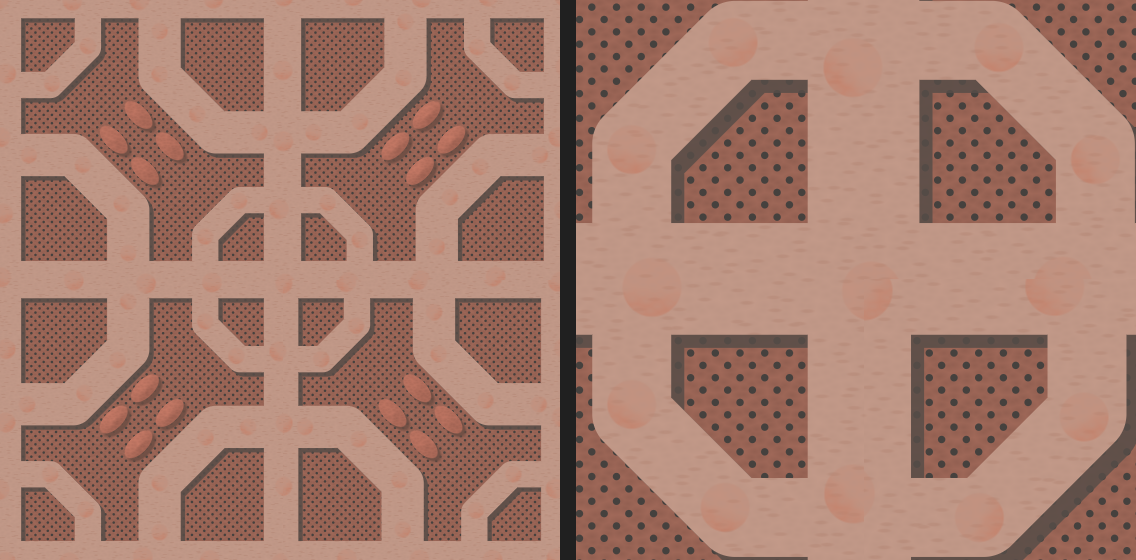
Left, the full canvas; right, a detail of the centre.
A WebGL 1 fragment shader for this pattern:

```glsl
precision highp float;
// Riveted clay lattice of chamfered rings over a perforated mesh, with four seeds in every panel.

uniform vec2 u_resolution;

const float BAR = 0.0665;      // half width of the straight bars
const float CHAMFER = 0.78;    // how far ring corners reach outward
const vec2 TO_LIGHT = vec2(-0.0156, 0.0156);

float hash(vec2 p) {
  return fract(sin(dot(p, vec2(127.1, 311.7))) * 4375.85);
}

float cellular(vec2 p) {
  vec2 id = floor(p), f = fract(p);
  float nearest = 2.0;
  for (int y = -1; y <= 1; y++) {
    for (int x = -1; x <= 1; x++) {
      vec2 o = vec2(float(x), float(y));
      vec2 seed = vec2(hash(id + o), hash(id + o + 37.0));
      nearest = min(nearest, length(o + seed - f));
    }
  }
  return nearest;
}

float coverage(float dist, float pixel) {
  return clamp(0.5 - dist / pixel, 0.0, 1.0);
}

float segment(vec2 p, vec2 a, vec2 b) {
  vec2 ab = b - a;
  return length(p - a - ab * clamp(dot(p - a, ab) / dot(ab, ab), 0.0, 1.0));
}

// Panels alternate as mirror images; the result keeps the sign of the side.
vec2 signedPanel(vec2 p) { return mod(p + 1.0, 2.0) - 1.0; }

vec2 cornerOf(float i) { return vec2(mod(i, 2.0), floor(i * 0.5)); }

float isSmall(vec2 corner) { return 1.0 - abs(corner.x - corner.y); }

vec2 ringRadius(vec2 corner) {
  vec2 large = mix(vec2(0.439, 0.474), vec2(0.449, 0.445), corner.x);
  vec2 little = mix(vec2(0.276, 0.284), vec2(0.305), corner.x);
  return mix(large, little, isSmall(corner));
}

float ringBand(vec2 v, vec2 r, float halfWidth) {
  float reach = CHAMFER * (r.x + r.y);
  vec2 a = vec2(r.x, reach - r.x), b = vec2(reach - r.y, r.y);
  float d = min(segment(v, vec2(r.x, 0.0), a), segment(v, vec2(0.0, r.y), b));
  return min(d, segment(v, a, b)) - halfWidth;
}

float lattice(vec2 p) {
  vec2 q = abs(signedPanel(p));
  vec2 bars = min(q, 1.0 - q) - BAR;
  float d = min(bars.x, bars.y);
  for (int i = 0; i < 4; i++) {
    vec2 corner = cornerOf(float(i));
    float w = mix(0.0755, 0.047, isSmall(corner));
    d = min(d, ringBand(abs(q - corner), ringRadius(corner), w));
  }
  return d;
}

// Normalised radius of the nearest seed: 1 on its outline.
float seeds(vec2 p) {
  vec2 c = abs(signedPanel(p)) - 0.5;
  vec2 diagonal = vec2(c.x + c.y, c.x - c.y) * 0.7071 + vec2(0.0065, -0.0104);
  return length((abs(diagonal) - vec2(0.079, 0.0625)) / vec2(0.0625, 0.032));
}

// Worn dome whose far side catches a crescent of colour.
float rivet(vec2 v, float radius, float seed, float pixel) {
  float turn = -1.5 + (seed - 0.5) * 2.2;
  float side = dot(v, vec2(cos(turn), sin(turn))) / radius;
  return coverage(length(v) - radius, pixel * 2.0) * (0.25 + 0.5 * smoothstep(-0.1, 0.8, side));
}

float rivets(vec2 p, float pixel) {
  vec2 node = floor(p * 4.0 + 0.5), onBar = mod(node, 4.0);
  float seed = hash(node + 9.0);
  vec2 jitter = (vec2(seed, hash(node + 23.0)) - 0.5) * 0.03;
  float m = rivet(p - node * 0.25 - jitter, 0.035, seed, pixel) * step(min(onBar.x, onBar.y), 0.5);

  vec2 local = signedPanel(p), q = abs(local), panel = floor(p);
  for (int i = 0; i < 4; i++) {
    vec2 corner = cornerOf(float(i)), r = ringRadius(corner);
    float little = isSmall(corner), count = mix(4.0, 2.0, little);
    for (int j = 0; j < 4; j++) {
      float k = float(j);
      float s = hash(panel * 7.0 + corner * 3.0 + k);
      float angle = 0.785 + (k - 0.5 * (count - 1.0)) * mix(0.38, 0.52, little) + (s - 0.5) * 0.1;
      vec2 dir = vec2(cos(angle), sin(angle));
      float reach = min(min(r.x / dir.x, r.y / dir.y), CHAMFER * (r.x + r.y) / (dir.x + dir.y));
      vec2 center = corner + (1.0 - 2.0 * corner) * dir * reach;
      m = max(m, rivet((q - center) * sign(local), 0.029, s, pixel) * step(k, count - 0.5));
    }
  }
  return m;
}

void main() {
  float pixel = 2.0 / min(u_resolution.x, u_resolution.y);
  vec2 p = 2.0 * gl_FragCoord.xy / u_resolution - vec2(1.009, 1.0013);
  p.x += 0.01 * step(0.0, p.x) * step(p.y, 0.0);   // one panel sits slightly off
  float grain = cellular(p * vec2(70.0, 110.0));

  // Perforated mesh
  vec2 g = p * 34.0;
  float hole = min(length(fract(g) - 0.5), length(fract(g + 0.5) - 0.5)) - 0.15;
  vec3 color = vec3(0.605, 0.395, 0.335) * (0.95 + 0.09 * grain);
  color = mix(color, vec3(0.27, 0.255, 0.245), coverage(hole, pixel * 34.0));

  // Seeds and their soft shadows
  float seed = seeds(p);
  color = mix(color, vec3(0.42, 0.30, 0.26), 0.85 * coverage(seeds(p + TO_LIGHT * 0.8) - 1.0, 0.2));
  float slope = seeds(p + TO_LIGHT * 0.6) - seed;
  vec3 clay = vec3(0.70, 0.43, 0.36) * (0.95 + 0.2 * slope + 0.08 * grain);
  color = mix(color, clay, coverage(seed - 1.0, pixel / 0.04));

  // Lattice shadow, then the worn lattice face
  color = mix(color, vec3(0.34, 0.30, 0.28), 0.85 * coverage(lattice(p + TO_LIGHT), pixel));
  float scratch = 1.0 - smoothstep(0.08, 0.24, cellular(p * vec2(22.0, 75.0)));
  vec3 face = vec3(0.755, 0.595, 0.53) * (0.985 + 0.025 * grain);
  face = mix(face, vec3(0.70, 0.52, 0.45), 0.45 * scratch);
  face = mix(face, vec3(0.77, 0.50, 0.41), rivets(p, pixel) * (0.6 + 0.5 * grain));
  gl_FragColor = vec4(mix(color, face, coverage(lattice(p), pixel)), 1.0);
}
```
